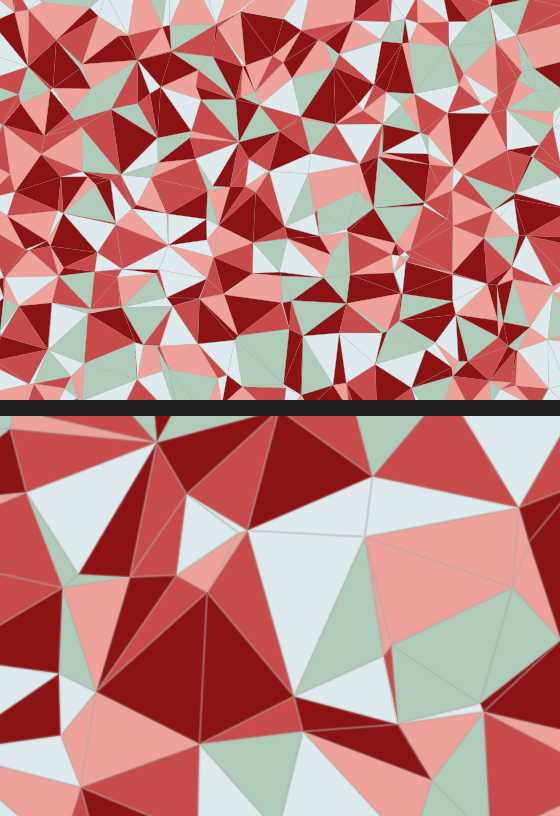
Top, the full canvas; bottom, a detail of the centre.
Give the GLSL for this background, as a WebGL 1 fragment shader.

```glsl
precision highp float;
// Irregular mosaic of flat red, pink, white and sage triangles (Delaunay mesh of random sites).

uniform vec2 u_resolution;

#define ROWS 11.0             // site cells along the canvas height
#define EXTRA_SHARE 0.75      // share of cells that hold a second site
#define SEED 37.0             // shifts the mesh to another layout
#define SEAM_WIDTH 0.0018     // half width of the hairlines, in canvas heights
#define SEAM_OPACITY 0.5
#define SEAM_COLOR vec3(0.69, 0.66, 0.63)
#define RED vec3(0.78, 0.295, 0.295)
#define DARK_RED vec3(0.545, 0.075, 0.078)
#define WHITE vec3(0.87, 0.918, 0.932)
#define PINK vec3(0.935, 0.635, 0.605)
#define SAGE vec3(0.69, 0.795, 0.73)

// Corners run counterclockwise: xy is relative to the query point, z is a random id.
struct Triangle { vec3 a, b, c; };

float cross2(vec2 u, vec2 v) { return u.x * v.y - u.y * v.x; }

vec4 hash4(vec2 cell) {
  vec4 h = fract(cell.xyxy * vec4(0.1031, 0.1030, 0.0973, 0.1099));
  h += dot(h, h.wzxy + 33.33);
  return fract((h.xxyz + h.yzzw) * h.zywx);
}

float siteId(vec2 h) { return fract(dot(h, vec2(37.0, 53.0))); }

vec2 circumcenter(vec2 a, vec2 b, vec2 c) {
  vec2 e = b - a, f = c - a;
  float le = dot(b, b) - dot(a, a), lf = dot(c, c) - dot(a, a);
  return 0.5 * vec2(le * f.y - lf * e.y, lf * e.x - le * f.x) / max(cross2(e, f), 1e-6);
}

// Keeps the site that lies deepest inside the circle around center.
void keepDeepest(vec3 site, vec2 center, inout vec3 deepest, inout float depth) {
  float d = dot(site.xy, site.xy - 2.0 * center);
  if (d < depth) { depth = d; deepest = site; }
}

// Delaunay triangle around p: swap in sites until the circumcircle is empty.
Triangle findTriangle(vec2 p) {
  Triangle t = Triangle(vec3(0.0, 10.0, 0.0), vec3(-8.66, -5.0, 0.0), vec3(8.66, -5.0, 0.0));
  vec2 base = floor(p + 0.5);
  for (int step = 0; step < 18; step++) {
    vec2 center = circumcenter(t.a.xy, t.b.xy, t.c.xy);
    float depth = dot(t.a.xy, t.a.xy - 2.0 * center) - 1e-4;
    float rim = depth;
    vec3 site = t.a;
    for (int j = -3; j < 3; j++) {
      for (int i = -3; i < 3; i++) {
        vec2 cell = base + vec2(float(i), float(j));
        vec4 h = hash4(cell);
        keepDeepest(vec3(cell + h.xy - p, siteId(h.xy)), center, site, depth);
        if (fract(h.x * 91.0) < EXTRA_SHARE) {
          // A varying spread gives both tight clumps and loose pairs.
          vec2 extra = mix(h.xy, h.zw, fract(h.w * 57.0));
          keepDeepest(vec3(cell + extra - p, siteId(h.zw)), center, site, depth);
        }
      }
    }
    if (depth >= rim) break;
    // Replace the corner that keeps the query point inside.
    float sa = cross2(t.a.xy, site.xy);
    float sb = cross2(t.b.xy, site.xy);
    float sc = cross2(t.c.xy, site.xy);
    if (sa <= 0.0 && sb >= 0.0) t.c = site;
    else if (sb <= 0.0 && sc >= 0.0) t.a = site;
    else t.b = site;
  }
  return t;
}

vec3 triangleColor(Triangle t) {
  float pick = fract(t.a.z + t.b.z + t.c.z);
  if (pick < 0.22) return RED;
  if (pick < 0.43) return DARK_RED;
  if (pick < 0.64) return WHITE;
  if (pick < 0.84) return PINK;
  return SAGE;
}

// Keeps the nearest edge as its outward normal (xy) and distance (z).
void keepNearest(vec2 a, vec2 b, inout vec3 edge) {
  vec2 e = b - a;
  float len = max(length(e), 1e-5);
  float d = max(cross2(a, b) / len, 0.0);
  if (d < edge.z) edge = vec3(e.y / len, -e.x / len, d);
}

void main() {
  float pixel = ROWS / u_resolution.y;
  vec2 p = gl_FragCoord.xy * pixel + SEED;
  Triangle t = findTriangle(p);
  vec3 color = triangleColor(t);

  vec3 edge = vec3(0.0, 0.0, 100.0);
  keepNearest(t.a.xy, t.b.xy, edge);
  keepNearest(t.b.xy, t.c.xy, edge);
  keepNearest(t.c.xy, t.a.xy, edge);

  // Smooth the edge with the color across it.
  if (edge.z < 0.5 * pixel) {
    vec2 across = p + edge.xy * (edge.z + 0.1 * pixel);
    vec3 neighbor = triangleColor(findTriangle(across));
    color = mix(neighbor, color, 0.5 + edge.z / pixel);
  }

  // Pale hairline along the seams.
  float seam = 1.0 - smoothstep(0.0, SEAM_WIDTH * ROWS, edge.z);
  gl_FragColor = vec4(mix(color, SEAM_COLOR, SEAM_OPACITY * seam), 1.0);
}
```
